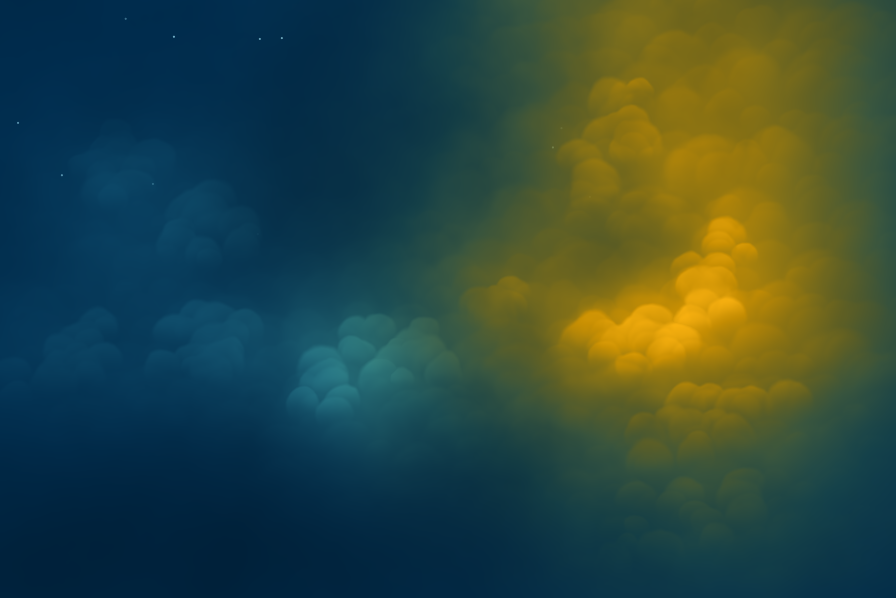
Give the GLSL for this background, as a Shadertoy shader.

```glsl
const int PUFFS_PER_BANK = 15;
const float PUFF_RADIUS = 0.047;
const vec3 MIST = vec3(0.12, 0.27, 0.25);

// Colours from cold night to bright gold
const vec3 HEAT_RAMP[7] = vec3[](
    vec3(0.00, 0.17, 0.30), vec3(0.08, 0.25, 0.28), vec3(0.22, 0.33, 0.24),
    vec3(0.38, 0.38, 0.14), vec3(0.56, 0.46, 0.07), vec3(0.78, 0.56, 0.01),
    vec3(0.97, 0.69, 0.06));

// Crest lines of the cloud banks: start.xy, end.xy
const vec4 BANKS[11] = vec4[](
    vec4(0.17, 0.72, 0.22, 0.77), vec4(0.31, 0.64, 0.38, 0.65),
    vec4(0.30, 0.44, 0.40, 0.46), vec4(0.04, 0.40, 0.20, 0.45),
    vec4(0.49, 0.36, 0.64, 0.43), vec4(0.66, 0.43, 0.88, 0.53),
    vec4(0.96, 0.71, 1.06, 0.85), vec4(0.96, 0.41, 1.12, 0.49),
    vec4(1.15, 0.50, 1.24, 0.61), vec4(1.05, 0.28, 1.30, 0.35),
    vec4(1.04, 0.12, 1.22, 0.18));

vec2 hash2(vec2 p) {
    vec3 q = fract(p.xyx * vec3(0.1031, 0.1030, 0.0973));
    q += dot(q, q.yzx + 33.33);
    return fract((q.xx + q.yz) * q.zy);
}

float noise(vec2 p) {
    vec2 i = floor(p), f = fract(p);
    f = f * f * (3.0 - 2.0 * f);
    return mix(mix(hash2(i).x, hash2(i + vec2(1, 0)).x, f.x),
               mix(hash2(i + vec2(0, 1)).x, hash2(i + vec2(1, 1)).x, f.x), f.y);
}

float fbm(vec2 p) {
    float sum = 0.0, amp = 0.5;
    for (int i = 0; i < 5; i++) {
        sum += amp * noise(p);
        p = mat2(1.6, 1.2, -1.2, 1.6) * p + 7.3;
        amp *= 0.5;
    }
    return sum;
}

float glow(vec2 p, vec2 center, vec2 size) {
    vec2 q = (p - center) / size;
    return exp(-dot(q, q));
}

// Lays one round puff, lit from above and dissolving below, over a shade
float puffOver(float below, vec2 offset, float radius) {
    vec2 q = offset / radius;
    float disc = 1.0 - smoothstep(0.78, 1.0, length(q));
    float lit = 0.55 + 0.45 * dot(q, vec2(-0.35, 0.94));
    return mix(below, lit, disc * smoothstep(-0.9, 0.7, q.y));
}

// Puffs scattered along a line, the lower ones in front
float cloudBank(vec2 p, vec2 a, vec2 b, float radius, float seed) {
    float shade = 0.0;
    for (int i = 0; i < PUFFS_PER_BANK; i++) {
        float order = float(i) / float(PUFFS_PER_BANK);
        vec2 h = hash2(vec2(float(i) + 3.0, seed * 17.0 + 5.0));
        vec2 center = mix(a, b, h.x);
        center += radius * vec2(2.0 * fract(h.x * 13.0) - 1.0, 0.4 - 2.2 * order);
        shade = puffOver(shade, p - center, radius * mix(0.5, 1.0, h.y));
    }
    return shade;
}

// Endless field of puffs, one per cell
float puffField(vec2 p) {
    vec2 cell = floor(p);
    float shade = 0.4;
    for (int y = 1; y >= -1; y--)
        for (int x = -1; x <= 1; x++) {
            vec2 id = cell + vec2(x, y);
            vec2 h = hash2(id + 40.0);
            shade = puffOver(shade, p - id - h, mix(0.5, 0.95, fract(h.x * 7.0 + h.y)));
        }
    return shade;
}

vec3 heatColor(float heat) {
    vec3 color = HEAT_RAMP[0];
    for (int i = 1; i < 7; i++)
        color = mix(color, HEAT_RAMP[i], clamp(heat * 5.0 - float(i - 1), 0.0, 1.0));
    return color;
}

float stars(vec2 p, float density) {
    vec2 grid = p * 22.0, h = hash2(floor(grid) + 90.0);
    float d = length(fract(grid) - 0.2 - 0.6 * h) / 22.0;
    float present = step(1.0 - density, fract(h.x * 31.0 + h.y * 17.0));
    return present * (1.0 - smoothstep(0.0007, 0.0027, d)) * mix(0.25, 0.8, h.y);
}

void mainImage(out vec4 fragColor, in vec2 fragCoord) {
    vec2 p = fragCoord / iResolution.y;
    float haze = fbm(p * 5.0);
    vec2 warped = p + 0.022 * (vec2(fbm(p * 13.0), fbm(p * 13.0 + 31.0)) - 0.5);

    // Broad warm light
    vec2 drift = p + 0.12 * (vec2(haze, fbm(p * 4.0 + 19.0)) - 0.48);
    float heat = 0.84 * glow(drift, vec2(1.17, 0.82), vec2(0.36, 0.42))
               + 0.58 * glow(drift, vec2(1.20, 0.45), vec2(0.27, 0.21))
               + 0.32 * glow(drift, vec2(0.85, 0.46), vec2(0.26, 0.19))
               + 0.14 * glow(drift, vec2(1.20, 0.15), vec2(0.40, 0.20))
               - 0.24 * glow(drift, vec2(1.07, 0.58), vec2(0.14, 0.08));

    // Cloud relief
    float bank = 0.0;
    for (int i = 0; i < 11; i++)
        bank = max(bank, cloudBank(warped, BANKS[i].xy, BANKS[i].zw, PUFF_RADIUS, float(i)));
    float relief = mix(puffField(warped * 10.0), puffField(warped * 19.0 + 8.0), 0.4);
    heat *= 0.74 + 0.20 * bank + 0.22 * relief + 0.18 * haze;

    // Cool mist and deep corners
    float mist = 0.50 * glow(p, vec2(0.60, 0.38), vec2(0.19, 0.15))
               + 0.22 * glow(p, vec2(0.26, 0.66), vec2(0.22, 0.15))
               + 0.22 * glow(p, vec2(0.25, 0.42), vec2(0.30, 0.14));
    mist *= 0.45 + 0.5 * relief + 0.6 * haze + 0.75 * bank;
    vec3 color = heatColor(heat) + MIST * mist * (1.0 - smoothstep(0.1, 0.8, heat));
    color *= 1.0 - 0.22 * glow(p, vec2(0.25, 0.08), vec2(0.60, 0.20))
                 - 0.12 * glow(p, vec2(0.48, 0.72), vec2(0.15, 0.20));
    color *= 0.92 + 0.16 * haze;

    // Faint stars in the open sky
    float sky = smoothstep(0.58, 0.75, p.y) * (1.0 - smoothstep(0.70, 1.05, p.x));
    color += vec3(0.65, 0.75, 0.70) * stars(p, 0.07) * sky;
    fragColor = vec4(clamp(color, 0.0, 1.0), 1.0);
}
```
